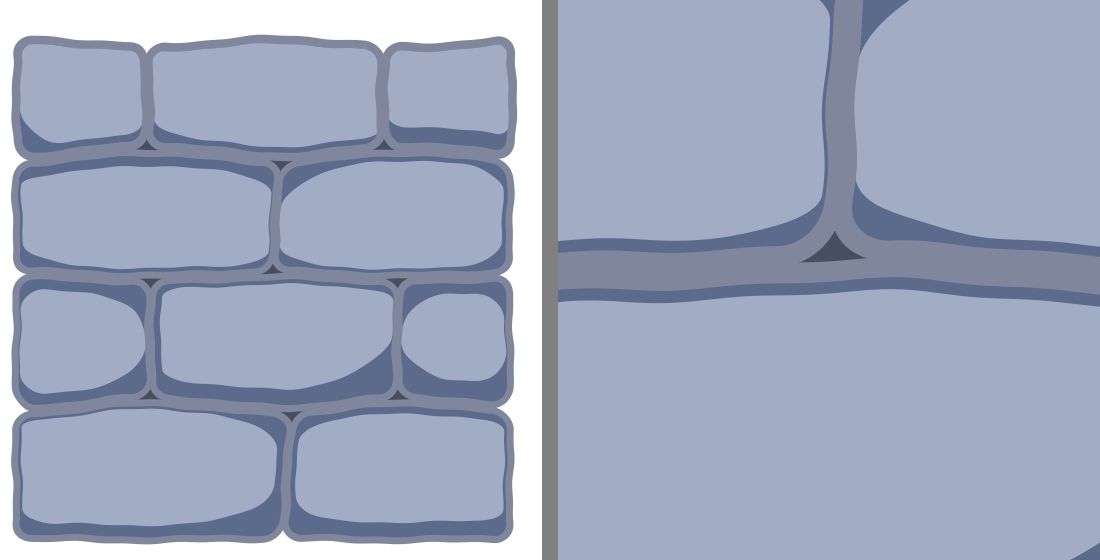
Left: the whole. Right: its middle third, enlarged.
Reproduce this texture procedurally as a WebGL 1 fragment shader.

```glsl
precision highp float;
// Cartoon stone wall: four courses of rounded blocks, alternately three and two wide.

uniform vec2 u_resolution;

const float UNITS = 768.0;   // canvas height in drawing units
const vec3 PAPER = vec3(1.0);
const vec3 FACE = vec3(0.635, 0.673, 0.773);
const vec3 SHADE = vec3(0.36, 0.42, 0.55);
const vec3 OUTLINE = vec3(0.50, 0.53, 0.61);
const vec3 GAP = vec3(0.27, 0.31, 0.38);

float cover(float d, float px) { return clamp(0.5 - d / px, 0.0, 1.0); }

// Hand-drawn waver from layered sines
vec2 waver(vec2 p) {
  return 1.3 * sin(p.yx / vec2(19.0, 27.0) + p / 71.0)
       + 0.7 * sin(p.yx / vec2(8.3, 11.0) + p / 43.0);
}

// Height of the wavy bed line above course k, measured downwards
float bedLine(float k, float x) {
  float swing = mod(k, 2.0) > 0.5 ? 7.0 : k - 5.0;
  return 55.0 + 152.0 * k + 5.0 * k * k + swing * cos((x - 30.0) / 56.0);
}

// Position of upright joint i in a course; the first and last are wall ends
float jointX(float row, float i, float count, float lean) {
  if (i < 0.5) return 20.0;
  if (i > count - 0.5) return row < 0.5 ? 705.0 : 701.0;
  if (count < 2.5) return 371.0 + 7.5 * row - 0.07 * lean;
  return i < 1.5 ? 202.0 + 2.0 * row : 525.0 + 10.0 * row;
}

float roundBox(vec2 p, vec2 halfSize, float radius) {
  vec2 q = abs(p) - halfSize + radius;
  return length(max(q, 0.0)) + min(max(q.x, q.y), 0.0) - radius;
}

// Box with elliptical corners; corners = top left, top right, bottom left, bottom right
float softBox(vec2 p, vec2 halfSize, vec4 corners) {
  vec2 side = p.y < 0.0 ? corners.xy : corners.zw;
  float s = p.x < 0.0 ? side.x : side.y;
  vec2 q = abs(p) / halfSize - 1.0 + s;
  vec2 dir = normalize(max(q, 0.0) + 0.0001);
  float d = length(max(q, 0.0)) + min(max(q.x, q.y), 0.0) - s;
  return d / length(dir / halfSize);
}

// Lit face margins: left, bottom, right, top
vec4 faceInset(int id) {
  if (id == 0) return vec4(8, 20, 8, 8);
  if (id == 1) return vec4(6, 18, 6, 8);
  if (id == 2) return vec4(6, 32, 8, 8);
  if (id == 3) return vec4(10, 14, 8, 22);
  if (id == 4) return vec4(6, 13, 12, 15);
  if (id == 5) return vec4(8, 23, 6, 22);
  if (id == 6) return vec4(15, 29, 7, 14);
  if (id == 7) return vec4(6, 33, 8, 22);
  if (id == 8) return vec4(10, 24, 15, 12);
  return vec4(13, 28, 10, 18);
}

// Roundness of the lit face at each corner
vec4 faceCorners(int id) {
  if (id == 0) return vec4(0.2, 0.2, 0.8, 0.3);
  if (id == 1) return vec4(0.15, 0.15, 0.5, 0.15);
  if (id == 2) return vec4(0.2, 0.2, 0.3, 0.2);
  if (id == 3) return vec4(0.2, 0.4, 0.5, 0.3);
  if (id == 4) return vec4(0.8, 0.4, 0.45, 0.5);
  if (id == 5) return vec4(0.4, 0.95, 0.4, 0.9);
  if (id == 6) return vec4(0.2, 0.3, 0.2, 0.95);
  if (id == 7) return vec4(0.95, 0.7, 0.95, 0.7);
  if (id == 8) return vec4(0.15, 0.6, 0.3, 0.8);
  return vec4(0.35, 0.2, 0.5, 0.25);
}

// One block inside the cell lo..hi: outline, shade, then lit face
vec3 drawBlock(vec3 color, vec2 p, vec2 lo, vec2 hi, int id, float stroke, float px) {
  vec2 center = 0.5 * (lo + hi);
  float body = roundBox(p - center, 0.5 * (hi - lo) + vec2(3.0, 1.0), 29.0);
  vec4 inset = faceInset(id);
  vec2 faceLo = lo + inset.xw;
  vec2 faceHi = hi - inset.zy;
  float face = softBox(p - 0.5 * (faceLo + faceHi), 0.5 * (faceHi - faceLo), faceCorners(id));
  color = mix(color, OUTLINE, cover(body, px));
  color = mix(color, SHADE, cover(body + stroke, px));
  return mix(color, FACE, cover(max(face, body + stroke), px));
}

void main() {
  float px = UNITS / u_resolution.y;
  vec2 p = gl_FragCoord.xy * px;
  p.y = UNITS - p.y;
  p += waver(p);

  // Dark core seen through the gaps between corners
  float core = roundBox(p - vec2(362.0, 390.0), vec2(300.0, 250.0), 10.0);
  vec3 color = mix(PAPER, GAP, cover(core, px));

  int id = 0;
  for (int r = 0; r < 4; r++) {
    float row = float(r);
    float count = mod(row, 2.0) < 0.5 ? 3.0 : 2.0;
    float top = bedLine(row, p.x);
    float bottom = bedLine(row + 1.0, p.x);
    float lean = p.y - 0.5 * (top + bottom);
    float stroke = r == 0 ? 11.5 : 9.5;
    for (int c = 0; c < 3; c++) {
      float i = float(c);
      if (i > count - 0.5) continue;
      vec2 lo = vec2(jointX(row, i, count, lean), top);
      vec2 hi = vec2(jointX(row, i + 1.0, count, lean), bottom);
      color = drawBlock(color, p, lo, hi, id, stroke, px);
      id++;
    }
  }
  gl_FragColor = vec4(color, 1.0);
}
```
